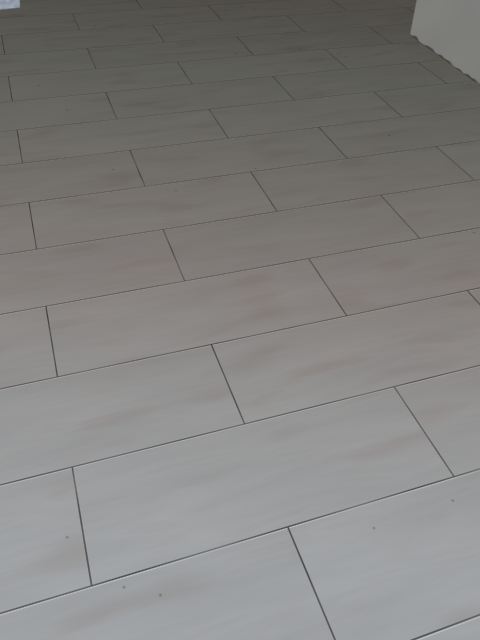
A WebGL 2 fragment shader for this texture:

```glsl
#version 300 es
precision highp float;
// Pale stone-wood floor planks in running bond, receding into a dim room.
uniform vec2 u_resolution;
out vec4 outColor;

const vec2 FRAME = vec2(0.75, 1.0);            // canvas extent, height = 1
const vec2 JOINT_HALF = vec2(0.0020, 0.0052);  // half joint width, in plank units
const vec3 STAIN = vec3(0.025, 0.040, 0.047);  // light absorbed by brown marks
const vec3 WALL = vec3(0.49, 0.49, 0.48);
const vec3 PLINTH_DIRT = vec3(0.27, 0.25, 0.22);
const vec3 PALE_BOX = vec3(0.58, 0.61, 0.66);

// Floor plane (plank column, plank row, 1) to canvas, in homogeneous form
const mat3 FLOOR_TO_CANVAS = mat3(
    0.6928, 0.2160, 0.1781,
   -0.0124, 0.2288, 0.1594,
    0.1432, 0.0846, 1.0);

float hash(vec2 p) {
    vec3 q = fract(p.xyx * vec3(0.1031, 0.1030, 0.0973));
    q += dot(q, q.yzx + 33.33);
    return fract((q.x + q.y) * q.z);
}

float cornerSlope(vec2 cell, vec2 offset) {
    float angle = 6.2832 * hash(cell);
    return dot(vec2(cos(angle), sin(angle)), offset);
}

float gradientNoise(vec2 p) {
    vec2 i = floor(p), f = fract(p);
    vec2 w = f * f * f * (f * (f * 6.0 - 15.0) + 10.0);
    vec2 e = vec2(1.0, 0.0);
    float low = mix(cornerSlope(i, f), cornerSlope(i + e, f - e), w.x);
    float high = mix(cornerSlope(i + e.yx, f - e.yx), cornerSlope(i + 1.0, f - 1.0), w.x);
    return mix(low, high, w.y);
}

// Box-filtered coverage of a line, stable when thinner than a pixel
float lineCover(float dist, float halfWidth, float pixel) {
    float cover = clamp((halfWidth - abs(dist)) / pixel + 0.5, 0.0, 1.0);
    return min(cover, 2.0 * halfWidth / pixel);
}

float rise(float a, float b, float x) {
    return clamp((x - a) / (b - a), 0.0, 1.0);
}

// Window light falling off with distance
vec3 roomLight(float depth) {
    vec3 c = mix(vec3(0.62, 0.63, 0.64), vec3(0.58), rise(0.12, 0.35, depth));
    c = mix(c, vec3(0.51, 0.49, 0.48), rise(0.35, 0.56, depth));
    c = mix(c, vec3(0.43, 0.42, 0.40), rise(0.56, 0.74, depth));
    c = mix(c, vec3(0.36, 0.36, 0.34), rise(0.74, 0.89, depth));
    return mix(c, vec3(0.31, 0.30, 0.28), rise(0.89, 1.0, depth));
}

// Cloudy figure and streaks along each plank, shifted per plank
vec3 plankFigure(vec3 base, vec2 uv, vec2 plank, vec2 pixel) {
    float seed = hash(plank + 17.0);
    vec2 p = uv + vec2(seed * 37.0, seed * 19.0);
    float cloud = gradientNoise(p * vec2(2.2, 3.5));
    float streak = gradientNoise(p * vec2(4.0, 11.0) + cloud);
    float grain = gradientNoise(p * vec2(11.0, 34.0));
    grain *= 1.0 - smoothstep(0.008, 0.025, pixel.y);
    float tone = 0.012 + 0.035 * cloud + 0.028 * streak + 0.012 * grain + 0.02 * (seed - 0.5);
    float blotch = smoothstep(0.1, 0.6, gradientNoise(p * vec2(3.6, 4.2) + 8.0));
    float vein = smoothstep(0.12, 0.5, streak);
    return base * (1.0 + tone) - STAIN * (0.8 * blotch + 0.4 * vein) * base.r * 1.6;
}

// Rare dark specks, one candidate per cell
float speckMask(vec2 uv, vec2 pixel) {
    vec2 p = uv * vec2(9.0, 3.0);
    vec2 cell = floor(p);
    vec2 centre = 0.2 + 0.6 * vec2(hash(cell + 3.0), hash(cell + 71.0));
    float soft = 3.0 * max(pixel.x * 3.0, pixel.y);
    float spot = 1.0 - smoothstep(0.025 - soft, 0.025 + soft, length(fract(p) - centre));
    return spot * step(0.98, hash(cell + 130.0));
}

vec3 plankFloor(vec3 light, vec2 uv, vec2 pixel) {
    float row = floor(uv.y);
    float along = uv.x - 0.5 * mod(row, 2.0);
    vec3 c = plankFigure(light, uv, vec2(floor(along), row), pixel);
    c *= 1.0 - 0.25 * speckMask(uv, pixel);
    // Fine joints, with a lit edge on the near side of each row joint
    float endDist = fract(along + 0.5) - 0.5;
    float rowDist = fract(uv.y + 0.5) - 0.5;
    float wear = 0.85 + 0.5 * gradientNoise(uv * vec2(5.0, 3.0));
    float lit = lineCover(rowDist + 2.0 * JOINT_HALF.y, JOINT_HALF.y, pixel.y);
    float endDark = lineCover(endDist, JOINT_HALF.x, pixel.x);
    float rowDark = lineCover(rowDist, JOINT_HALF.y, pixel.y);
    c = mix(c, light * 1.22, 0.8 * lit * wear);
    c = mix(c, light * 0.50, rowDark * wear);
    return mix(c, light * 0.48, endDark * wear);
}

void main() {
    vec2 p = gl_FragCoord.xy / u_resolution * FRAME;
    float pixel = 1.0 / u_resolution.y;
    vec3 plane = inverse(FLOOR_TO_CANVAS) * vec3(p, 1.0);
    vec2 uv = plane.xy / plane.z;
    vec3 light = roomLight(p.y + 0.07 * (p.x - 0.375));
    vec3 c = plankFloor(light, uv, fwidth(uv));

    // Wall corner with a chipped, dirty foot
    float foot = p.y - 0.9453 + 0.725 * (p.x - 0.6406);
    float wallDist = min(foot, p.x - 0.651 + 0.19 * (1.0 - p.y));
    float chips = gradientNoise(p * 70.0);
    vec3 wall = WALL * (1.0 + 0.05 * gradientNoise(p * 14.0));
    wall = mix(PLINTH_DIRT, wall, smoothstep(0.0, 0.005, foot + 0.009 * chips));
    c = mix(c, wall, smoothstep(-pixel, pixel, wallDist));

    // Edge of a pale box in the far left corner
    float boxDist = min(0.031 - p.x, p.y - 0.985 - 0.1 * p.x);
    c = mix(c, PALE_BOX + 0.1 * gradientNoise(p * 130.0), smoothstep(-pixel, pixel, boxDist));
    outColor = vec4(c, 1.0);
}
```
